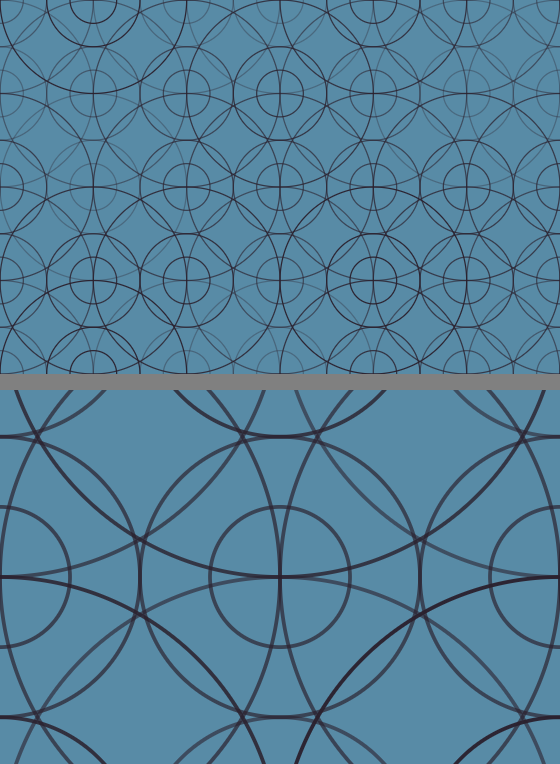
Top: the whole. Bottom: its middle third, enlarged.
Reproduce this pattern procedurally as a Shadertoy shader.

```glsl
// Interlaced rings: every point of a 6 x 4 lattice carries three concentric
// circles that overlap their neighbours. Each set of rings has its own ink
// strength, taken from gradient noise that wraps with the lattice.

#define GRID        vec2(6.0, 4.0)          // repeats across and down
#define INNER_R     0.25                    // smallest radius, in cells; each next doubles
#define RING_COUNT  3
#define LINE_WIDTH  0.0135                  // in cells
#define GROUND      vec3(0.345, 0.545, 0.651)
#define INK         vec3(0.165, 0.125, 0.175)
#define INK_MEAN    0.64
#define INK_SPREAD  0.85
#define INK_RANGE   vec2(0.32, 0.95)        // faintest and strongest ink
#define NOISE_SHIFT vec2(0.43, 0.58)        // keeps samples off the noise zeros

// Unit gradient at a lattice point, wrapped to the grid
vec2 gradientAt(vec2 cell) {
    vec3 p = fract(mod(cell, GRID).xyx * vec3(0.1031, 0.1030, 0.0973) + 0.37);
    p += dot(p, p.yzx + 33.33);
    float angle = 6.28318 * fract((p.x + p.y) * p.z);
    return vec2(cos(angle), sin(angle));
}

// Periodic gradient noise, roughly -0.7 to 0.7
float gradientNoise(vec2 p) {
    vec2 i = floor(p), f = p - i;
    vec2 u = f * f * f * (f * (f * 6.0 - 15.0) + 10.0);
    vec2 e = vec2(0.0, 1.0);
    float bottom = mix(dot(gradientAt(i), f),
                       dot(gradientAt(i + e.yx), f - e.yx), u.x);
    float top = mix(dot(gradientAt(i + e.xy), f - e.xy),
                    dot(gradientAt(i + e.yy), f - e.yy), u.x);
    return mix(bottom, top, u.y);
}

// Ink strength shared by all rings around one centre
float inkStrength(vec2 centre) {
    float n = gradientNoise(centre + NOISE_SHIFT);
    return clamp(INK_MEAN + INK_SPREAD * n, INK_RANGE.x, INK_RANGE.y);
}

// Antialiased coverage of the concentric rings at distance r from their centre
float ringCoverage(float r, float pixel) {
    float coverage = 0.0;
    float radius = INNER_R;
    for (int k = 0; k < RING_COUNT; k++) {
        float d = abs(r - radius) - 0.5 * LINE_WIDTH;
        coverage = max(coverage, clamp(0.5 - d / pixel, 0.0, 1.0));
        radius *= 2.0;
    }
    return coverage;
}

void mainImage(out vec4 fragColor, in vec2 fragCoord) {
    vec2 p = fragCoord / iResolution.xy * GRID;
    float pixel = GRID.y / iResolution.y;
    vec2 nearest = floor(p + 0.5);

    // The largest rings reach one cell, so the 3 x 3 nearest centres suffice
    float groundLeft = 1.0;
    for (int y = -1; y <= 1; y++) {
        for (int x = -1; x <= 1; x++) {
            vec2 centre = nearest + vec2(x, y);
            float coverage = ringCoverage(length(p - centre), pixel);
            groundLeft *= 1.0 - coverage * inkStrength(centre);
        }
    }

    fragColor = vec4(mix(INK, GROUND, groundLeft), 1.0);
}
```
